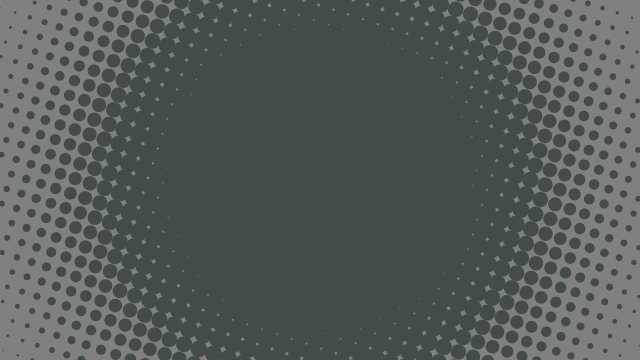
A WebGL 2 fragment shader for this background:

```glsl
#version 300 es
precision highp float;

uniform vec2 u_resolution;
out vec4 outColor;

#define CELL 0.0430           // dot spacing, in canvas heights
#define TILT radians(18.0)    // rotation of the dot grid
#define GRID_SHIFT vec2(-0.07, 0.20)
#define INNER 0.403           // distance where the gaps close
#define OUTER 1.019           // distance where the dots vanish
#define FALLOFF 0.86
#define DARK vec3(0.264, 0.298, 0.286)
#define LIGHT vec3(0.502)

// Dot radius in cells, shrinking away from the centre
float dotRadius(float dist) {
    float t = max((OUTER - dist) / (OUTER - INNER), 0.0);
    return sqrt(0.5) * pow(t, FALLOFF);
}

// Signed distance, in cells, to the union of the nearby dots
float halftone(vec2 grid) {
    vec2 nearest = floor(grid - GRID_SHIFT + 0.5);
    float d = 10.0;
    for (int y = -1; y <= 1; y++) {
        for (int x = -1; x <= 1; x++) {
            vec2 center = nearest + vec2(x, y) + GRID_SHIFT;
            float radius = dotRadius(length(center) * CELL);
            d = min(d, length(grid - center) - radius);
        }
    }
    return d;
}

void main() {
    vec2 p = (gl_FragCoord.xy - 0.5 * u_resolution) / u_resolution.y;
    float c = cos(TILT), s = sin(TILT);
    vec2 grid = vec2(c * p.x - s * p.y, s * p.x + c * p.y) / CELL;

    // One-pixel soft edge
    float pixel = 1.0 / (u_resolution.y * CELL);
    float paper = clamp(halftone(grid) / pixel + 0.5, 0.0, 1.0);
    outColor = vec4(mix(DARK, LIGHT, paper), 1.0);
}
```
